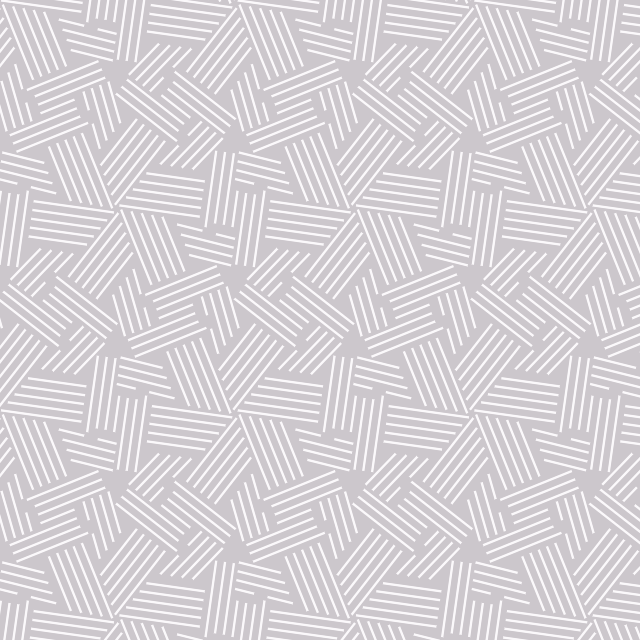
Give the GLSL for this pattern, as a WebGL 2 fragment shader.

```glsl
#version 300 es
precision highp float;

uniform vec2 u_resolution;
out vec4 fragColor;

const float CANVAS_UNITS = 1152.0;  // design units across the canvas
const float PERIOD = 426.0;         // distance between hub centres
const float SPACING = 16.0;
const float HALF_WIDTH = 2.1;
const vec2 HUB_ORIGIN = vec2(423.0, 407.0);
const vec3 GROUND = vec3(0.80, 0.78, 0.80);
const vec3 STRIPE = vec3(0.985, 0.975, 0.985);

// Coordinates of p in a frame whose x axis points along the angle.
vec2 toFrame(vec2 p, float degrees) {
    float a = radians(degrees);
    vec2 axis = vec2(cos(a), sin(a));
    return vec2(dot(p, axis), dot(p, vec2(-axis.y, axis.x)));
}

// Distance to a flat-ended stripe parallel to x.
float stripe(vec2 p, float from, float to, float offset) {
    float along = max(from - p.x, p.x - to);
    return max(along, abs(p.y - offset) - HALF_WIDTH);
}

// Offset from the nearest hub of a triangular lattice.
vec2 nearestHub(vec2 p, float period) {
    vec2 cell = period * vec2(1.0, sqrt(3.0));
    vec2 a = p - cell * round(p / cell);
    vec2 shifted = p - 0.5 * cell;
    vec2 b = shifted - cell * round(shifted / cell);
    return dot(a, a) < dot(b, b) ? a : b;
}

// Five stripes fanning off a hub, their inner ends cut on a slant.
float hubBundle(vec2 p) {
    vec2 q = toFrame(p, -8.0);
    float d = 1e4;
    for (int i = 0; i < 5; i++) {
        float k = float(i);
        d = min(d, stripe(q, 4.0 + 10.0 * k, 150.0, 7.0 + SPACING * k));
    }
    return d;
}

// Half of the interlocking weave around a cell edge.
float edgeHalf(vec2 p, float edgeLength) {
    // Long stripes and the short one they enclose
    vec2 q = toFrame(p, 82.0);
    float d = stripe(q, -33.0, 33.0, 0.0);
    for (int i = 1; i <= 3; i++) {
        float k = float(i);
        float tail = i == 3 ? -40.0 : -31.0;
        d = min(d, stripe(q, tail, 99.0, SPACING * k));
    }

    // Crossing stripes next to the corner
    vec2 w = toFrame(p - vec2(0.0, 0.5 * edgeLength), -14.0);
    for (int i = 0; i < 4; i++) {
        float k = float(i);
        float end = i == 3 ? 52.0 : 90.0 + 11.5 * k;
        d = min(d, stripe(w, 12.0 + 1.6 * k, end, -19.0 - SPACING * k));
    }
    return min(d, stripe(w, 77.0, 124.0, -19.0 - 3.0 * SPACING));
}

// Six-fold arrangement of bundles and edge weaves.
float weave(vec2 p, float period) {
    vec2 hub = nearestHub(p, period);
    float edgeLength = period / sqrt(3.0);
    float d = 1e4;
    for (int i = 0; i < 6; i++) {
        vec2 q = toFrame(hub, 60.0 * float(i));
        vec2 edge = q - vec2(0.5 * period, 0.0);
        d = min(d, hubBundle(q));
        d = min(d, edgeHalf(edge, edgeLength));
        d = min(d, edgeHalf(-edge, edgeLength));
    }
    return d;
}

void main() {
    float unitsPerPixel = CANVAS_UNITS / u_resolution.y;
    vec2 p = gl_FragCoord.xy * unitsPerPixel - HUB_ORIGIN;
    float d = weave(p, PERIOD);
    float coverage = 1.0 - smoothstep(-0.6, 0.6, d / unitsPerPixel);
    fragColor = vec4(mix(GROUND, STRIPE, coverage), 1.0);
}
```
